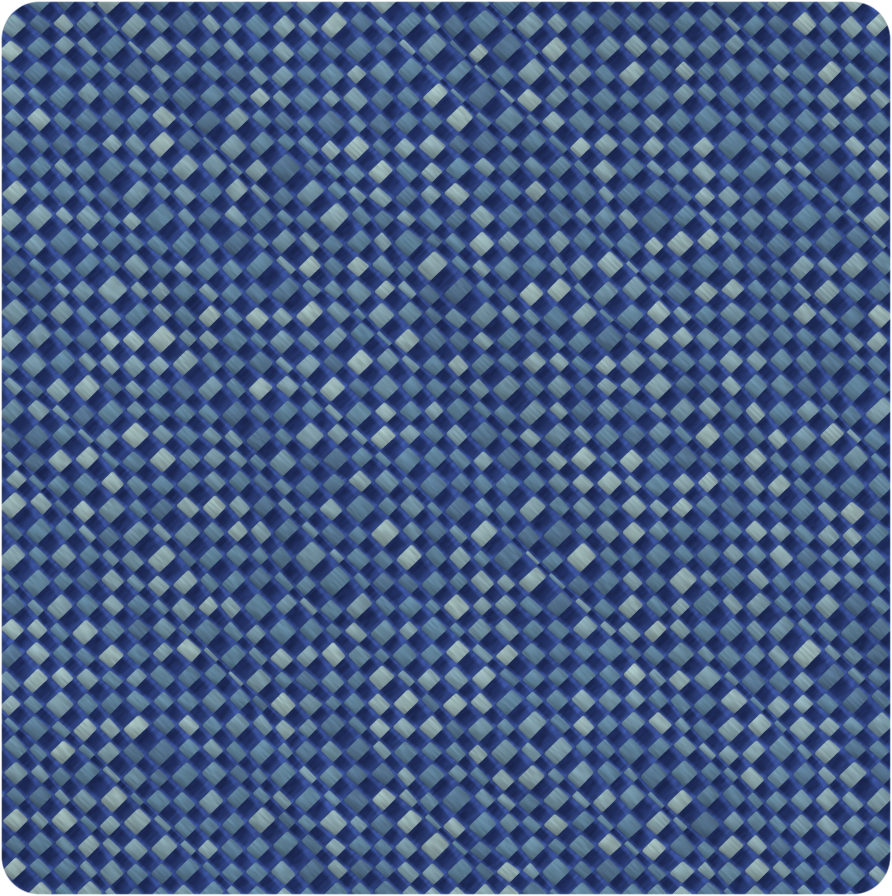
A Shadertoy shader for this texture:

```glsl
// Plain-weave cloth laid on the diagonal: pale slubby weft crossing dark blue warp.
// Two families of threads with wandering edges form a checkerboard of cells;
// each cell is shaded as a raised weft float or as a shadowed warp crossing.

#define REPEATS vec2(36.0, 37.0)  // pale diamonds across and down
#define WARP_WANDER 0.30          // unevenness of the warp edges
#define WEFT_WANDER 0.85          // unevenness of the weft edges (slubs)
#define FLOAT_SIZE vec2(0.50, 0.44) // half size of a weft float in its cell
#define CORNER_RADIUS 0.042
#define MARGIN 0.002
#define SAMPLES 3

const vec3 NAVY  = vec3(0.11, 0.16, 0.33);
const vec3 BLUE  = vec3(0.22, 0.31, 0.58);
const vec3 SLATE = vec3(0.28, 0.37, 0.49);
const vec3 TEAL  = vec3(0.36, 0.49, 0.58);
const vec3 PALE  = vec3(0.58, 0.67, 0.67);
const vec3 PAPER = vec3(1.0);

float hash(vec2 p) {
    return fract(sin(dot(p, vec2(127.1, 311.7))) * 43758.5453);
}

float noise(vec2 p) {
    vec2 i = floor(p), f = fract(p);
    f = f * f * (3.0 - 2.0 * f);
    return mix(mix(hash(i), hash(i + vec2(1, 0)), f.x),
               mix(hash(i + vec2(0, 1)), hash(i + vec2(1, 1)), f.x), f.y);
}

// Position of the edge below thread k, drifting slowly along its length.
float threadEdge(float k, float along, float wander, float seed) {
    return k + wander * (noise(vec2(along * 0.13, k * 7.0 + seed)) - 0.5);
}

// Returns thread index, position across it (-0.5 to 0.5) and its width.
vec3 findThread(float across, float along, float wander, float seed) {
    float k = floor(across);
    if (across < threadEdge(k, along, wander, seed)) k -= 1.0;
    else if (across >= threadEdge(k + 1.0, along, wander, seed)) k += 1.0;
    float low = threadEdge(k, along, wander, seed);
    float width = threadEdge(k + 1.0, along, wander, seed) - low;
    return vec3(k, (across - low) / width - 0.5, width);
}

float roundedBox(vec2 p, vec2 halfSize, float radius) {
    vec2 d = abs(p) - halfSize + radius;
    return length(max(d, 0.0)) + min(max(d.x, d.y), 0.0) - radius;
}

vec3 weave(vec2 uv) {
    vec2 grid = uv * REPEATS;
    float u = grid.x - grid.y, v = grid.x + grid.y;
    vec3 warp = findThread(u, v, WARP_WANDER, 3.0);
    vec3 weft = findThread(v, u, WEFT_WANDER, 501.0);
    vec2 cell = vec2(warp.x, weft.x);
    vec2 q = vec2(warp.y, weft.y);

    // Warp: shadow beside each float, blue ridges along the weft gaps.
    float ridge = smoothstep(0.24, 0.48, abs(q.y + 0.06));
    float lit = smoothstep(-0.25, 0.55, q.x + 0.25 * q.y);
    float fibre = noise(vec2(u * 7.0, v * 2.0));
    vec3 color = mix(NAVY, BLUE, clamp(0.8 * ridge + 0.65 * lit, 0.0, 1.0));
    color *= 0.87 + 0.26 * fibre;

    // Weft: a rounded float on every other crossing, each its own tone.
    if (mod(cell.x + cell.y, 2.0) < 0.5) {
        float tone = hash(cell + 17.0);
        float slub = smoothstep(0.55, 1.15, weft.z);
        float paleness = smoothstep(0.35, 1.0, tone) * mix(0.5, 1.0, slub);
        vec3 yarn = mix(TEAL, PALE, paleness);
        yarn = mix(yarn, SLATE, 0.5 * smoothstep(0.3, 0.0, tone));
        float streak = noise(vec2(u * 1.6, v * 8.0));
        float shade = 1.0 + 0.22 * q.y - 0.16 * q.x - 0.75 * q.y * q.y;
        yarn *= shade * (0.93 + 0.18 * streak);
        float d = roundedBox(q, FLOAT_SIZE, 0.14);
        color = mix(color, yarn, smoothstep(0.05, -0.05, d));
    }
    // Broad, faint unevenness of the dye.
    return color * (0.95 + 0.10 * noise(vec2(u * 0.12, v * 0.35)));
}

void mainImage(out vec4 fragColor, in vec2 fragCoord) {
    // Average several samples per pixel to smooth the thread edges.
    vec3 cloth = vec3(0.0);
    for (int i = 0; i < SAMPLES * SAMPLES; i++) {
        vec2 offset = (vec2(i % SAMPLES, i / SAMPLES) + 0.5) / float(SAMPLES) - 0.5;
        cloth += weave((fragCoord + offset) / iResolution.xy);
    }
    cloth /= float(SAMPLES * SAMPLES);

    // Rounded swatch outline.
    vec2 size = iResolution.xy / iResolution.y;
    vec2 p = fragCoord / iResolution.y - 0.5 * size;
    float outline = roundedBox(p, 0.5 * size - MARGIN, CORNER_RADIUS);
    float pixel = 1.0 / iResolution.y;
    fragColor = vec4(mix(cloth, PAPER, smoothstep(-pixel, pixel, outline)), 1.0);
}
```
